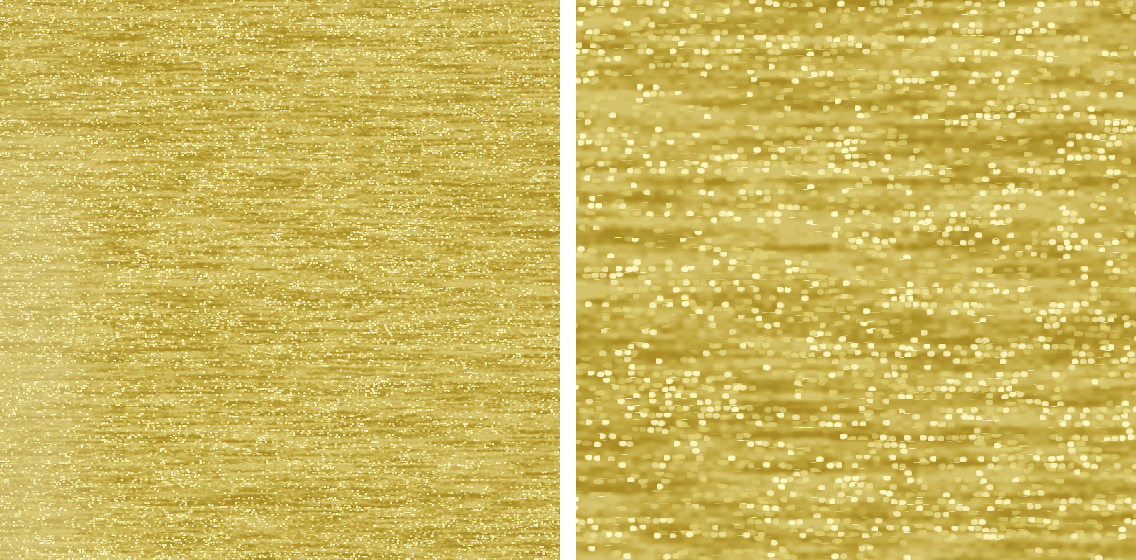
Left: the whole. Right: its middle third, enlarged.
Give the GLSL for this texture, as a three.js fragment shader.

```glsl
// Brushed gold lurex fabric: fine horizontal threads, scattered glitter and a soft sheen at the left.
varying vec2 vUv;

const vec3 DARK_GOLD  = vec3(0.665, 0.550, 0.145);
const vec3 MID_GOLD   = vec3(0.760, 0.665, 0.260);
const vec3 LIGHT_GOLD = vec3(0.835, 0.765, 0.425);
const vec3 SHEEN      = vec3(0.860, 0.805, 0.550);
const vec3 GLINT      = vec3(0.875, 0.820, 0.450);
const vec3 SPARKLE    = vec3(1.000, 0.980, 0.760);

const vec2 BROAD_BANDS   = vec2(3.0, 40.0);    // noise cells across and up
const vec2 LONG_THREADS  = vec2(8.0, 250.0);
const vec2 SHORT_STREAKS = vec2(34.0, 235.0);
const vec2 FINE_GRAIN    = vec2(230.0, 330.0);
const vec2 GLITTER_GRID  = vec2(210.0, 240.0);
const vec2 GLINT_GRID    = vec2(150.0, 262.0);
const float THREAD_CONTRAST = 2.5;
const float TONE_LEVEL = 0.57;
const float GLITTER_AMOUNT = 0.62;
const float GLINT_AMOUNT = 0.42;
const float SHEEN_AMOUNT = 0.50;

float hash(vec2 p) {
  return fract(sin(dot(p, vec2(12.9898, 78.233))) * 43758.5453);
}

float noise(vec2 p) {
  vec2 cell = floor(p);
  vec2 f = fract(p);
  f = f * f * (3.0 - 2.0 * f);
  float low = mix(hash(cell), hash(cell + vec2(1.0, 0.0)), f.x);
  float high = mix(hash(cell + vec2(0.0, 1.0)), hash(cell + vec2(1.0, 1.0)), f.x);
  return mix(low, high, f.y);
}

// Layered horizontal streaks, from dark (0) to light (1)
float threadTone(vec2 p) {
  float tone = 0.10 * noise(p * BROAD_BANDS + 3.7)
             + 0.34 * noise(p * LONG_THREADS + 17.3)
             + 0.32 * noise(p * SHORT_STREAKS + 41.9)
             + 0.24 * noise(p * FINE_GRAIN + 63.1);
  return clamp((tone - 0.5) * THREAD_CONTRAST + TONE_LEVEL, 0.0, 1.0);
}

vec3 threadColor(float tone) {
  vec3 lower = mix(DARK_GOLD, MID_GOLD, clamp(tone * 2.0, 0.0, 1.0));
  return mix(lower, LIGHT_GOLD, clamp(tone * 2.0 - 1.0, 0.0, 1.0));
}

// Flecks strung along the threads: x is coverage, y is brightness
vec2 flecks(vec2 p, vec2 grid, float amount, float seed) {
  vec2 q = p * grid;
  q.x += 7.0 * hash(vec2(floor(q.y), seed));
  q.y += 0.5 * (noise(vec2(p.x * 60.0, seed)) - 0.5);
  vec2 cell = floor(q);
  vec2 jitter = vec2(hash(cell + seed + 11.3), hash(cell + seed + 29.7)) - 0.5;
  float dist = length((fract(q) - 0.5 - 0.45 * jitter) * vec2(0.85, 1.0));

  vec2 home = (cell + 0.5) / grid;
  float cluster = 0.50 * noise(home * vec2(32.0, 190.0) + seed)
                + 0.25 * noise(home * vec2(12.0, 60.0) + seed + 53.0)
                + 0.25 * hash(vec2(cell.y, seed + 2.0));
  float chance = amount * smoothstep(0.25, 0.80, cluster);
  float present = step(hash(cell + seed + 71.9), chance);
  float shape = 1.0 - smoothstep(0.28, 0.58, dist);
  return vec2(present * shape, hash(cell + seed + 97.1));
}

// Pale reflected light along the lower left side
float sheen(vec2 p) {
  float edge = 0.025 * (noise(p * vec2(2.0, 90.0)) - 0.5);
  float side = 1.0 - smoothstep(0.06, 0.24, p.x + edge);
  float height = 1.0 - smoothstep(0.55, 0.95, p.y);
  return side * mix(0.15, 1.0, height);
}

void main() {
  vec3 color = threadColor(threadTone(vUv));
  color = mix(color, SHEEN, SHEEN_AMOUNT * sheen(vUv));

  // Dim glints lie under the bright glitter
  vec2 dim = flecks(vUv, GLINT_GRID, GLINT_AMOUNT, 5.0);
  color = mix(color, GLINT, dim.x * mix(0.4, 0.9, dim.y));

  vec2 bright = flecks(vUv, GLITTER_GRID, GLITTER_AMOUNT, 23.0);
  vec3 brightColor = mix(GLINT, SPARKLE, smoothstep(0.10, 0.75, bright.y));
  color = mix(color, brightColor, bright.x * mix(0.6, 1.0, bright.y));

  gl_FragColor = vec4(color, 1.0);
}
```
